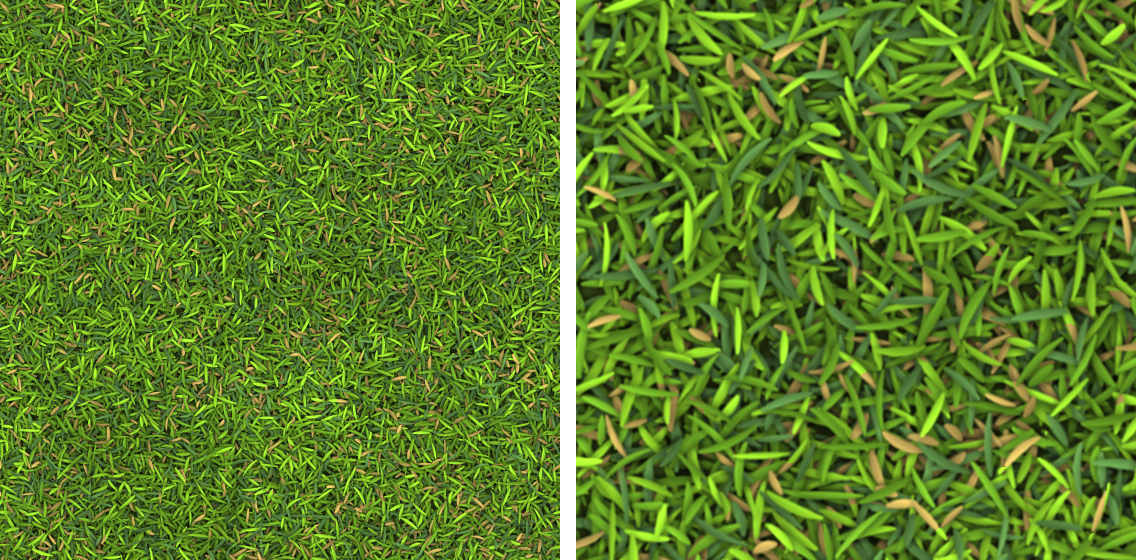
Left, the full canvas; right, a detail of the centre.
This texture is drawn by a WebGL 1 fragment shader. Its source:

```glsl
precision highp float;
// Dense lawn seen from above: short curved blades scattered in jittered grids,
// painted layer by layer from dark thatch up to sunlit tips. Each blade casts a
// soft shadow on those below, and slow noise varies light and dry patches.

uniform vec2 u_resolution;

const int LAYERS = 14;
const float CELLS = 40.0;          // grid cells across the canvas
const float TAU = 6.2831853;

const vec3 SOIL = vec3(0.15, 0.20, 0.06);
const vec3 MID_GREEN = vec3(0.35, 0.54, 0.12);
const vec3 BRIGHT_GREEN = vec3(0.48, 0.70, 0.14);
const vec3 COOL_GREEN = vec3(0.29, 0.44, 0.22);
const vec3 STRAW = vec3(0.62, 0.53, 0.28);

vec4 hash4(vec3 seed) {
  vec4 q = fract(seed.xyzx * vec4(0.1031, 0.1030, 0.0973, 0.1099));
  q += dot(q, q.wzxy + 33.33);
  return fract((q.xxyz + q.yzzw) * q.zywx);
}

float valueNoise(vec2 p, float seed) {
  vec2 cell = floor(p);
  vec2 f = fract(p);
  f = f * f * (3.0 - 2.0 * f);
  float a = hash4(vec3(cell, seed)).x;
  float b = hash4(vec3(cell + vec2(1.0, 0.0), seed)).x;
  float c = hash4(vec3(cell + vec2(0.0, 1.0), seed)).x;
  float d = hash4(vec3(cell + 1.0, seed)).x;
  return mix(mix(a, b, f.x), mix(c, d, f.x), f.y);
}

// Blade colour from a random pick; dryness raises the share of straw.
vec3 bladeColor(float pick, float dryness) {
  float strawShare = 0.05 + 0.20 * dryness;
  if (pick > 1.0 - strawShare) return STRAW;
  if (pick < 0.19) return COOL_GREEN;
  return pick < 0.56 ? MID_GREEN : BRIGHT_GREEN;
}

// Blade coordinates: x runs along it from -1 to 1, y is the offset from its
// bent midrib in canvas units.
vec2 bladeSpace(vec2 offset, float angle, float halfLength, float bend) {
  float c = cos(angle);
  float s = sin(angle);
  vec2 q = vec2(c * offset.x + s * offset.y, c * offset.y - s * offset.x);
  float along = q.x / halfLength;
  return vec2(along, q.y + bend * (along * along - 0.4));
}

// Coverage of a tapered blade, with edges blurred over the given distance.
float bladeMask(vec2 q, float halfLength, float halfWidth, float blur) {
  float along = abs(q.x);
  float taper = halfWidth * (1.0 - 0.75 * along * along);
  float side = 1.0 - smoothstep(-blur, blur, abs(q.y) - taper);
  float ends = 1.0 - smoothstep(-blur, blur, (along - 0.92) * halfLength);
  return side * ends;
}

// Paints one blade and its shadow over the colour below.
vec3 paintBlade(vec3 below, vec2 p, vec3 id, float depth, float dryness, float blur) {
  vec4 shape = hash4(id);
  vec4 look = hash4(id + vec3(17.3, 41.7, 5.9));
  vec3 tint = bladeColor(look.x, dryness);
  float isStraw = step(tint.g, tint.r);

  float halfLength = mix(0.010, 0.022, shape.w) * mix(1.0, 0.72, isStraw);
  float halfWidth = mix(0.0018, 0.0031, look.y);
  float bend = (look.z - 0.5) * 0.35 * halfLength;
  vec2 offset = p - (id.xy + shape.xy) / CELLS;
  if (dot(offset, offset) > 0.0008) return below;

  vec2 q = bladeSpace(offset, shape.z * TAU, halfLength, bend);
  float shadow = bladeMask(q, halfLength, halfWidth + 0.0025, 0.0035);
  float mask = bladeMask(q, halfLength, halfWidth, blur);

  // One flank catches light, and the tip is paler than the root.
  float flank = 1.0 + 0.14 * clamp(q.y / halfWidth, -1.0, 1.0);
  float tip = 1.0 + 0.10 * q.x;
  float light = mix(0.80, 1.24, depth) * mix(0.82, 1.18, look.w);
  return mix(below * (1.0 - 0.27 * shadow), tint * light * flank * tip, mask);
}

void main() {
  vec2 p = gl_FragCoord.xy / u_resolution.y;
  float blur = max(0.0013, 0.75 / u_resolution.y);
  float dryness = smoothstep(0.15, 0.85,
    0.6 * valueNoise(p * 9.0, 3.0) + 0.4 * valueNoise(p * 24.0, 7.0));

  // Thatch under the blades
  vec3 color = SOIL * mix(0.65, 1.5, valueNoise(p * 150.0, 11.0));

  // Blades from the bottom layer to the top
  for (int layer = 0; layer < LAYERS; layer++) {
    float level = float(layer);
    vec2 shifted = p + hash4(vec3(level, 2.7, 8.1)).xy;
    vec2 cell = floor(shifted * CELLS);
    for (int i = -1; i <= 1; i++) {
      for (int j = -1; j <= 1; j++) {
        vec3 id = vec3(cell + vec2(float(i), float(j)), level * 3.7 + 1.3);
        color = paintBlade(color, shifted, id, level / float(LAYERS - 1), dryness, blur);
      }
    }
  }

  // Slow changes of light over the lawn
  float patches = 0.6 * valueNoise(p * 6.0, 19.0) + 0.4 * valueNoise(p * 15.0, 23.0);
  color *= mix(0.90, 1.10, patches);
  gl_FragColor = vec4(clamp(color, 0.0, 1.0), 1.0);
}
```
